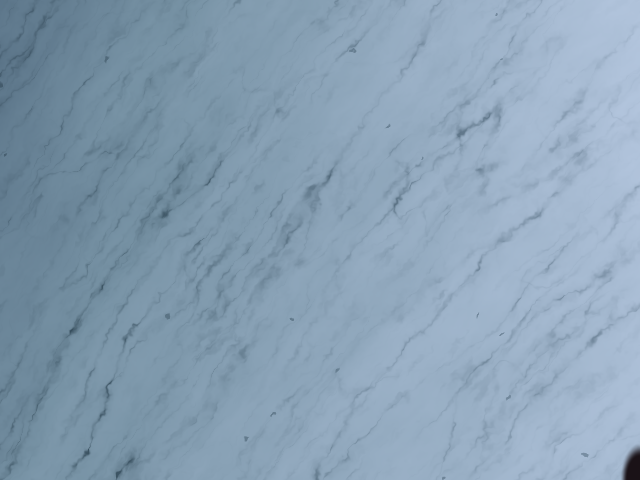
Give the GLSL for this texture, as a Shadertoy shader.

```glsl
// Blue-grey polished marble with ragged, grainy diagonal veins under soft side light.

#define SHADOW vec3(0.35, 0.45, 0.53)
#define MIDTONE vec3(0.47, 0.578, 0.65)
#define LIGHT vec3(0.65, 0.73, 0.82)
#define VEIN_INK vec3(0.36, 0.31, 0.29)
#define VEIN_WIDTH 0.0030
#define VEIN_STRENGTH 0.85
#define WARP 0.020
#define CLOUD 0.035
#define MOTTLE 0.014
#define SMUDGE 0.26
#define SPECK_CELL 0.085
#define SPECK_CHANCE 0.13

// Hash without sine: two values in 0..1 for a lattice cell.
vec2 hash22(vec2 cell) {
    vec3 h = fract(cell.xyx * vec3(0.1031, 0.1030, 0.0973));
    h += dot(h, h.yzx + 33.33);
    return fract((h.xx + h.yz) * h.zy);
}

float corner(vec2 cell, vec2 offset) {
    return dot(hash22(cell) * 2.0 - 1.0, offset);
}

// Gradient noise, centred on zero.
float noise(vec2 p) {
    vec2 i = floor(p), f = fract(p);
    vec2 s = f * f * f * (f * (f * 6.0 - 15.0) + 10.0);
    vec2 e = vec2(1.0, 0.0);
    float low = mix(corner(i, f), corner(i + e.xy, f - e.xy), s.x);
    float high = mix(corner(i + e.yx, f - e.yx), corner(i + 1.0, f - 1.0), s.x);
    return mix(low, high, s.y);
}

float field(vec2 p) {
    return noise(p) + 0.4 * noise(p * 2.3 + 17.0);
}

// Coordinates along and across the grain; the grain leans over to the right.
vec2 grainSpace(vec2 p) {
    float along = 0.62 * p.x + 0.78 * p.y;
    float across = (p.y - 1.54 * p.x + 0.225 * p.x * p.x) / 1.7;
    return vec2(along, across);
}

// Multi-scale jitter, strong in the small scales, that makes the veins ragged.
vec2 ragged(vec2 p) {
    vec2 shift = vec2(0.0);
    float amp = WARP, freq = 5.0;
    for (int i = 0; i < 5; i++) {
        shift += amp * vec2(noise(p * freq), noise(p * freq + 31.0));
        amp *= 0.72;
        freq *= 2.2;
    }
    return p + shift;
}

// Zero level of a stretched field: a broken core inside a grainy soft band.
float veins(vec2 g, vec2 freq, float width, float seed, float cover) {
    vec2 e = vec2(0.002, 0.0);
    float f = field(g * freq + seed);
    vec2 slope = vec2(field((g + e.xy) * freq + seed) - f,
                      field((g + e.yx) * freq + seed) - f) / e.x;
    float d = abs(f) / max(length(slope), 0.9 * freq.y);
    float w = max(width * (1.0 + 1.8 * noise(g * vec2(16.0, 30.0) + seed)), 0.4 * width);
    float patches = smoothstep(-0.25, 0.35, noise(g * vec2(2.4, 8.0) - seed) + cover);
    float breaks = smoothstep(-0.3, 0.35, field(g * vec2(16.0, 26.0) + 2.0 * seed));
    float grains = smoothstep(-0.3, 0.45, field(g * vec2(40.0, 75.0) + seed));
    float core = exp(-d * d / (w * w)) * mix(0.2, 1.0, breaks) * mix(0.5, 1.15, grains);
    float band = exp(-d / (2.6 * width)) * mix(0.1, 0.6, grains * breaks);
    return (core + band) * mix(0.08, 1.0, patches);
}

// Short feathered flecks lying along the grain.
float smudges(vec2 g) {
    float fleck = field(g * vec2(11.0, 40.0) + 9.0);
    float grains = field(g * vec2(45.0, 80.0) + 51.0);
    float zone = smoothstep(-0.1, 0.4, field(g * vec2(2.0, 7.0) + 23.0));
    return smoothstep(0.1, 0.6, fleck + 0.35 * grains) * mix(0.25, 1.2, zone);
}

// Sparse soft mineral spots, one at most per cell.
float specks(vec2 g) {
    vec2 cell = floor(g / SPECK_CELL);
    vec2 pick = hash22(cell + 71.0);
    vec2 centre = 0.2 + 0.6 * hash22(cell + 13.0);
    vec2 d = (fract(g / SPECK_CELL) - centre) * SPECK_CELL;
    float radius = mix(0.003, 0.007, pick.y);
    float spot = 1.0 - smoothstep(0.4 * radius, radius, length(d * vec2(0.7, 1.2)));
    return spot * step(pick.x, SPECK_CHANCE);
}

// Three-stop colour ramp over the red level.
vec3 stone(float level) {
    vec3 dark = mix(SHADOW, MIDTONE, (level - SHADOW.r) / (MIDTONE.r - SHADOW.r));
    vec3 pale = mix(MIDTONE, LIGHT, (level - MIDTONE.r) / (LIGHT.r - MIDTONE.r));
    return level < MIDTONE.r ? dark : pale;
}

void mainImage(out vec4 fragColor, in vec2 fragCoord) {
    vec2 uv = fragCoord / iResolution.xy;
    vec2 p = fragCoord / iResolution.y;
    vec2 g = grainSpace(ragged(p));

    // Side light, cloudy streaks and fine mottling
    float level = mix(0.455 - 0.095 * uv.y, 0.66 + 0.04 * uv.y, uv.x);
    level += 0.06 * uv.x * (1.0 - uv.x);
    level += CLOUD * field(g * vec2(1.8, 9.0) + 5.0);
    level += MOTTLE * field(g * vec2(14.0, 42.0) + 77.0);
    vec3 color = stone(level);

    // Main veins, secondary veins, hairlines and cross links
    float ink = 0.9 * veins(g, vec2(0.9, 6.5), VEIN_WIDTH, 3.0, 0.1);
    ink += 0.60 * veins(g, vec2(1.4, 12.0), 0.8 * VEIN_WIDTH, 41.0, 0.0);
    ink += 0.30 * veins(g, vec2(2.2, 20.0), 0.7 * VEIN_WIDTH, 59.0, 0.0);
    ink += 0.55 * veins(g, vec2(4.0, 7.0), 0.8 * VEIN_WIDTH, 87.0, -0.2);
    ink += SMUDGE * smudges(g);
    ink = min(ink * VEIN_STRENGTH, 1.2) * mix(1.3, 0.75, uv.x);
    ink = max(ink, 0.8 * specks(g));
    color *= 1.0 - ink * VEIN_INK;

    // Dark rounded shape in the lower right corner
    vec2 edge = vec2(iResolution.x / iResolution.y - p.x, p.y) / vec2(0.035, 0.065);
    color = mix(vec3(0.10, 0.07, 0.09), color, smoothstep(0.75, 1.2, length(edge)));

    fragColor = vec4(color, 1.0);
}
```
